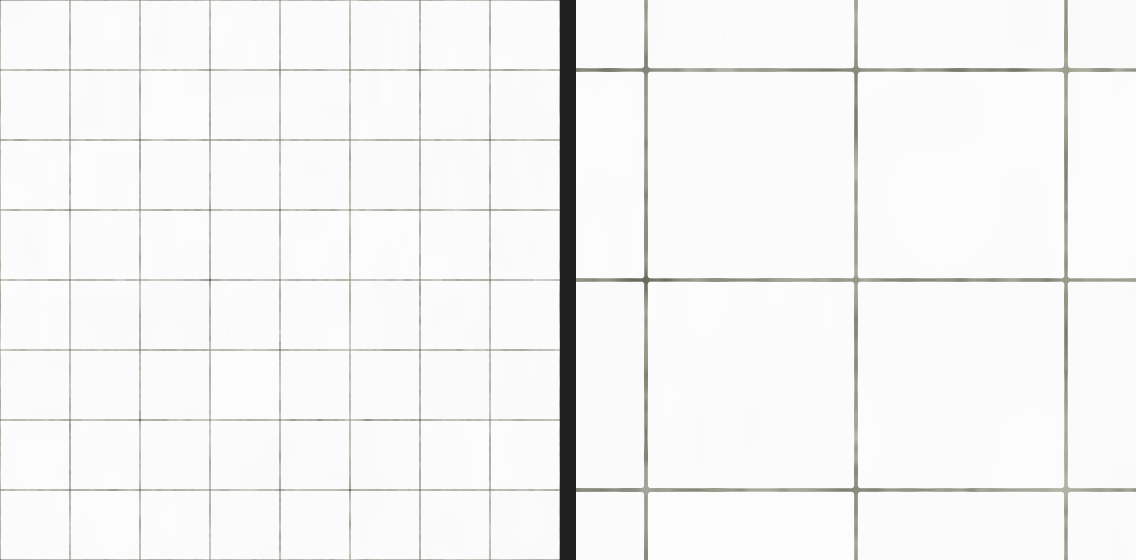
Left, the full canvas; right, a detail of the centre.
Reproduce this texture procedurally as a three.js fragment shader.

```glsl
// Square glazed white wall tiles separated by thin grey-olive grout lines.
// Each tile is a rounded box distance function; wrapping value noise adds
// faint glaze streaks, grout stains and slightly uneven joints.

#define TILES 8.0            // repeats across and down
#define JOINT_HALF 0.0086    // half the grout width, in tiles
#define CORNER_RADIUS 0.014  // rounding of tile corners, in tiles
#define JOINT_WOBBLE 0.0022  // unevenness of the tile edges, in tiles
#define TILE_VARIATION 0.006 // brightness change from tile to tile
#define GLAZE_VARIATION 0.007 // brightness change within a tile
#define GROUT_STAIN 0.17     // brightness change along the grout
#define GLAZE_COLOR vec3(0.984, 0.984, 0.984)
#define GROUT_COLOR vec3(0.580, 0.580, 0.545)

varying vec2 vUv;

float hash(vec2 p) {
  return fract(sin(dot(p, vec2(127.1, 311.7))) * 43758.5453);
}

// Value noise that repeats after a whole number of cells
float wrapNoise(vec2 p, vec2 period) {
  vec2 cell = floor(p);
  vec2 f = fract(p);
  f = f * f * (3.0 - 2.0 * f);
  vec2 a = mod(cell, period);
  vec2 b = mod(cell + 1.0, period);
  return mix(mix(hash(a), hash(vec2(b.x, a.y)), f.x),
             mix(hash(vec2(a.x, b.y)), hash(b), f.x), f.y);
}

// Noise over the canvas with the given number of cells on each axis
float canvasNoise(vec2 cells) {
  return wrapNoise(vUv * cells, cells);
}

float roundedBox(vec2 p, float halfSize, float radius) {
  vec2 q = abs(p) - halfSize + radius;
  return length(max(q, 0.0)) + min(max(q.x, q.y), 0.0) - radius;
}

void main() {
  vec2 grid = vUv * TILES;
  vec2 tileId = mod(floor(grid), TILES);
  vec2 local = fract(grid) - 0.5;
  vec2 footprint = fwidth(grid);
  float pixel = max(max(footprint.x, footprint.y), 0.0001);

  // Tile outline with slightly uneven edges
  float wobble = (canvasNoise(vec2(96.0)) - 0.5) * JOINT_WOBBLE;
  float edge = roundedBox(local, 0.5 - JOINT_HALF, CORNER_RADIUS) + wobble;
  float grout = clamp(edge / pixel + 0.5, 0.0, 1.0);

  // Glaze: tone per tile, soft clouds and faint vertical streaks
  float tone = (hash(tileId + 17.0) - 0.5) * TILE_VARIATION;
  float clouds = canvasNoise(vec2(20.0)) - 0.5;
  float streaks = canvasNoise(vec2(64.0, 12.0)) - 0.5;
  float streakAmount = smoothstep(0.5, 1.0, hash(tileId + 41.0));
  vec3 glaze = GLAZE_COLOR + tone
             + (0.5 * clouds + streaks * streakAmount) * GLAZE_VARIATION;

  // Grout: broad stains, fine grain and a few dark spots
  float stain = canvasNoise(vec2(32.0)) - 0.5;
  float grain = canvasNoise(vec2(160.0)) - 0.5;
  float spots = smoothstep(0.8, 1.0, canvasNoise(vec2(44.0)));
  vec3 groutColor = GROUT_COLOR
                  + (stain + 0.6 * grain - 0.7 * spots) * GROUT_STAIN;
  groutColor.b -= 0.03 * canvasNoise(vec2(24.0));

  gl_FragColor = vec4(mix(glaze, groutColor, grout), 1.0);
}
```
